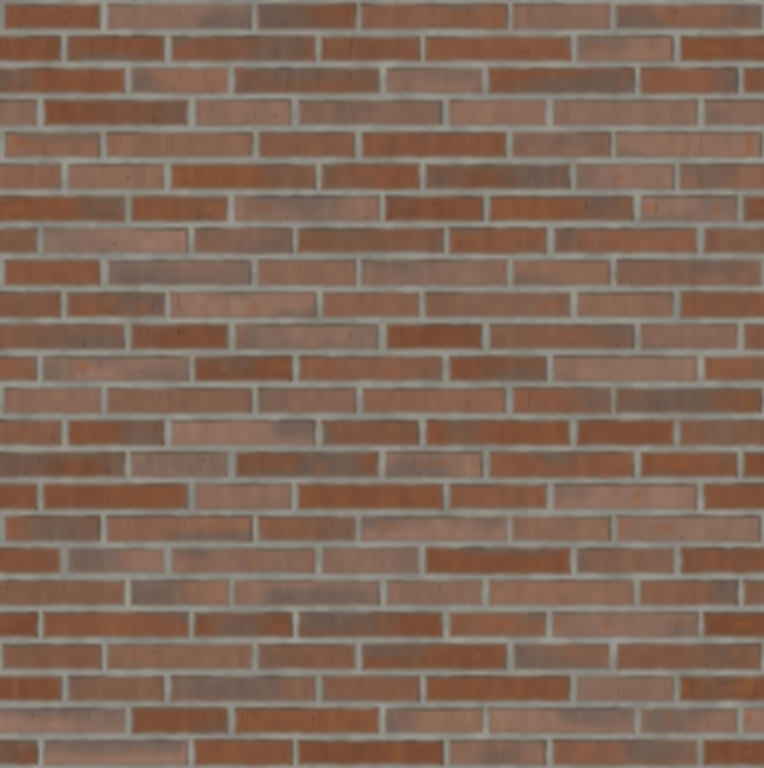
Give the GLSL for this texture, as a Shadertoy shader.

```glsl
float hash(vec2 p) {
    return fract(sin(dot(p, vec2(127.1, 311.7))) * 43758.5453);
}

float noise(vec2 p) {
    vec2 i = floor(p), f = fract(p);
    f = f * f * (3.0 - 2.0 * f);
    return mix(mix(hash(i), hash(i + vec2(1, 0)), f.x),
               mix(hash(i + vec2(0, 1)), hash(i + vec2(1, 1)), f.x), f.y);
}

float roundedBox(vec2 p, vec2 halfSize, float radius) {
    vec2 d = abs(p) - halfSize + radius;
    return length(max(d, 0.0)) + min(max(d.x, d.y), 0.0) - radius;
}

void mainImage(out vec4 fragColor, in vec2 fragCoord) {
    // One unit is a course height; courses count down from the top
    vec2 uv = fragCoord / iResolution.xy;
    vec2 q = vec2(uv.x, 1.0 - uv.y) * 24.0 - vec2(0.02, 0.0);
    float course = floor(q.y);

    // Each 8 unit span holds a short and a long brick, stepped by a quarter
    float x = q.x - 2.0 * course;
    float span = floor(x / 8.0);
    float along = x - 8.0 * span;
    float isLong = step(3.25, along);
    float width = mix(3.25, 4.75, isLong);
    vec2 id = vec2(mod(span, 3.0) * 2.0 + isLong, course);
    vec2 p = vec2(along - 3.25 * isLong - 0.5 * width, fract(q.y) - 0.52);

    // Brick outline with slight size changes and soft, worn edges
    vec2 halfSize = vec2(0.5 * width - 0.07, 0.415);
    halfSize -= vec2(0.06, 0.03) * vec2(hash(id + 3.1), hash(id + 5.7));
    float dist = roundedBox(p, halfSize, 0.07);
    dist += 0.05 * (noise(q * 2.8) - 0.5);
    float brickMask = 1.0 - smoothstep(-0.10, 0.10, dist);

    // Fired clay: tone per brick, smoky blotches, faint vertical streaks
    float tone = smoothstep(0.0, 1.0, hash(id + 11.3));
    vec3 clay = mix(vec3(0.48, 0.305, 0.21), vec3(0.545, 0.425, 0.365), tone);
    clay *= 1.0 + 0.10 * (hash(id + 29.0) - 0.5);
    float smoke = noise(q * vec2(0.55, 0.9) + 17.0 * hash(id));
    clay = mix(clay, vec3(0.41, 0.36, 0.33), 0.75 * smoothstep(0.5, 0.95, smoke));
    clay *= 1.0 + 0.07 * (noise(q * vec2(4.5, 0.9)) - 0.5);
    clay *= 1.0 + 0.06 * (noise(q * 3.0 + 40.0) - 0.5);

    // Sparse orange flecks and shallow pits
    float fleck = smoothstep(0.78, 1.0, noise(q * 2.0 + 71.0));
    clay = mix(clay, vec3(0.58, 0.35, 0.22), 0.45 * fleck);
    float pit = smoothstep(0.86, 1.0, noise(q * vec2(5.0, 2.5) + 90.0));
    clay *= 1.0 - 0.09 * pit;

    // Greyed rim, darker along the top and right
    float rim = smoothstep(-0.20, 0.0, dist);
    clay = mix(clay, vec3(0.47, 0.42, 0.38), 0.5 * rim);
    float shaded = max(smoothstep(0.15, 0.0, halfSize.y + p.y),
                       smoothstep(0.15, 0.0, halfSize.x - p.x));
    clay *= 1.0 - 0.22 * shaded * smoothstep(0.1, 0.8, noise(q * 0.8 + 25.0));

    // Pale mortar, gently mottled
    float grit = 0.6 * noise(q * 1.4 + 8.0) + 0.4 * noise(q * 4.5);
    vec3 mortar = mix(vec3(0.50, 0.49, 0.46), vec3(0.62, 0.61, 0.57), grit);

    fragColor = vec4(mix(mortar, clay, brickMask), 1.0);
}
```
